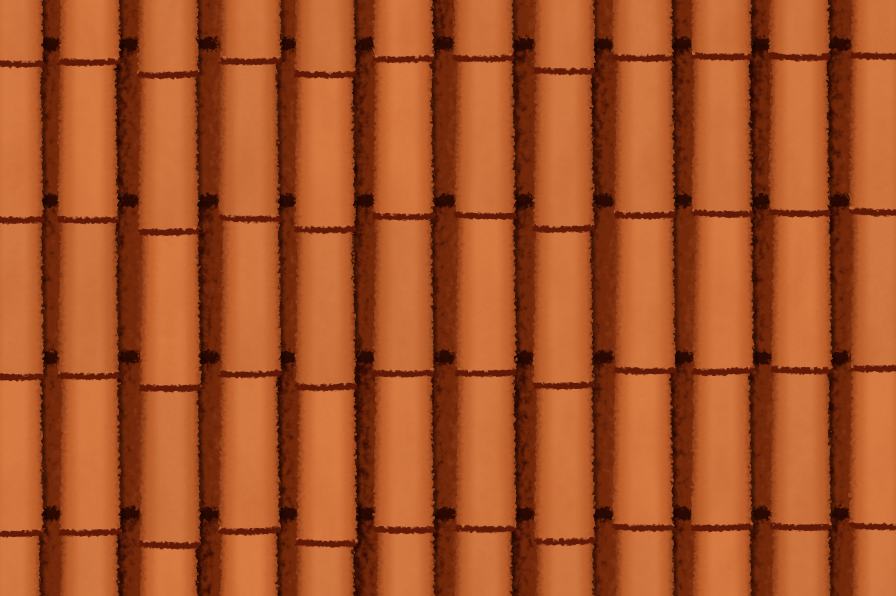
Reproduce this texture procedurally as a Shadertoy shader.

```glsl
// Clay barrel-tile roof: columns of rounded, slightly tapered tiles with dark
// overlapping lips, above shadowed channels. Each column and tile is placed by
// modular cells and hashes; gradient noise roughens edges and weathers the clay.

const float COLUMN_PITCH = 0.1326;  // lengths are fractions of canvas height
const float ROW_PITCH = 0.2627;
const float FIRST_COLUMN = 0.0195;

const vec3 CLAY_LIGHT = vec3(0.82, 0.465, 0.25);
const vec3 CLAY_MID = vec3(0.73, 0.365, 0.165);
const vec3 CLAY_EDGE = vec3(0.55, 0.23, 0.085);
const vec3 CHANNEL = vec3(0.45, 0.155, 0.035);
const vec3 LIP = vec3(0.36, 0.085, 0.02);
const vec3 SHADOW = vec3(0.20, 0.035, 0.008);

vec2 hash2(vec2 p) {
    vec3 q = fract(p.xyx * vec3(0.1031, 0.1030, 0.0973));
    q += dot(q, q.yzx + 33.33);
    return fract((q.xx + q.yz) * q.zy);
}

float cornerDot(vec2 cell, vec2 offset) {
    return dot(hash2(cell) * 2.0 - 1.0, offset);
}

// Gradient noise, roughly -0.6 to 0.6
float noise(vec2 p) {
    vec2 i = floor(p), f = fract(p);
    vec2 w = f * f * f * (f * (f * 6.0 - 15.0) + 10.0);
    vec2 e = vec2(0.0, 1.0);
    float low = mix(cornerDot(i, f), cornerDot(i + e.yx, f - e.yx), w.x);
    float high = mix(cornerDot(i + e.xy, f - e.xy), cornerDot(i + e.yy, f - e.yy), w.x);
    return mix(low, high, w.y);
}

// Coverage of the inside (d < 0) of a distance field
float fill(float d, float blur) {
    return 1.0 - smoothstep(-blur, blur, d);
}

// Depth of the first lip in a column; some columns sit lower than the rest
float lipStart(float column) {
    float lowered = step(abs(fract(column * 0.39) - 0.68), 0.15);
    return 0.107 - 0.0011 * column + 0.022 * lowered;
}

// Grimy gutter between columns, darkest beside the left tile and below each joint
vec3 channelColor(vec2 p, float grain) {
    float across = (p.x - FIRST_COLUMN) / COLUMN_PITCH;
    float id = floor(across);
    float side = fract(across) - 0.5;
    float joint = (p.y - 0.074) / ROW_PITCH;
    float below = fract(joint);
    float nearest = floor(joint + 0.5);
    float tint = hash2(vec2(id + 17.0, floor(joint) + 5.0)).x;

    float dirt = noise(p * vec2(95.0, 65.0) + 31.0);
    float light = 0.52 + 0.4 * tint + 2.2 * side + 0.65 * dirt + 0.35 * grain;
    light -= 0.35 * exp(-below * 6.0);
    vec3 color = mix(SHADOW, CHANNEL, smoothstep(-0.15, 0.75, light));
    color = mix(color, CLAY_EDGE, 0.6 * smoothstep(0.8, 1.3, light));

    vec2 blot = vec2((side + 0.01) * COLUMN_PITCH, (joint - nearest) * ROW_PITCH);
    float blotDist = length(blot / vec2(0.019, 0.011)) - 1.0 + 0.7 * grain;
    return mix(color, SHADOW * 0.7, 0.9 * fill(blotDist, 0.3));
}

// Rounded clay surface; u runs -1 to 1 across and f runs 0 to 1 down the tile
vec3 tileColor(vec2 p, float u, float f, float tint, float grain) {
    float bend = abs(u - 0.02) + 0.10 * grain;
    vec3 color = mix(CLAY_LIGHT, CLAY_MID, smoothstep(0.30, 0.82, bend));
    color = mix(color, CLAY_EDGE, smoothstep(0.74, 1.04, bend));
    float stain = noise(p * vec2(22.0, 9.0) + 7.0) + 0.4 * noise(p * 55.0);
    color = mix(color, CLAY_MID, clamp(0.10 + 0.35 * stain + 0.25 * (f - 0.5), 0.0, 0.5));
    return color * (0.98 + 0.05 * tint + 0.02 * grain);
}

void mainImage(out vec4 fragColor, in vec2 fragCoord) {
    float px = 1.0 / iResolution.y;
    vec2 p = vec2(fragCoord.x, iResolution.y - fragCoord.y) * px;  // y runs downward
    float grain = noise(p * 150.0) + 0.6 * noise(p * 260.0 + 11.0);

    // Column and tile cells
    float column = floor((p.x - FIRST_COLUMN) / COLUMN_PITCH + 0.5);
    float v = (p.y - lipStart(column)) / ROW_PITCH;
    float row = floor(v), f = v - row;
    vec2 tileRand = hash2(vec2(column + 3.0, row + 9.0));
    vec2 columnRand = hash2(vec2(column + 41.0, 2.0));

    // Tapered body with a ragged outline
    float shift = 0.008 * (columnRand.x - 0.5) + 0.005 * (tileRand.x - 0.5);
    float x = p.x - FIRST_COLUMN - column * COLUMN_PITCH - shift;
    float halfWidth = mix(0.0465, 0.0505, f);
    float edge = abs(x) - halfWidth + 0.006 * grain;
    float body = fill(edge, max(px, 0.0018));

    vec3 color = channelColor(p, grain);
    color *= 1.0 - 0.4 * fill(abs(x - halfWidth) - 0.006, 0.005);
    color = mix(color, tileColor(p, x / halfWidth, f, tileRand.y, grain), body);

    // Wavy dark lip with broken pale chips along its upper rim
    float lipRow = floor(v + 0.5);
    vec2 lipRand = hash2(vec2(column + 23.0, lipRow + 13.0)) - 0.5;
    float wave = 0.05 * lipRand.x * x + 0.003 * lipRand.y + 0.8 * x * x;
    float lipY = (v - lipRow) * ROW_PITCH + wave + 0.0035 * grain;
    float span = fill(abs(x) - 0.0515 + 0.003 * grain, max(px, 0.0015));
    float lip = fill(abs(lipY) - 0.0052, max(px, 0.0015)) * span;
    float chips = smoothstep(0.08, 0.28, noise(p * vec2(115.0, 70.0) + 53.0));
    float rim = fill(abs(lipY + 0.0048) - 0.0022, max(px, 0.0015)) * span * chips;
    color = mix(color, LIP, lip * 0.96);
    color = mix(color, CLAY_LIGHT, rim * 0.75);

    fragColor = vec4(clamp(color, 0.0, 1.0), 1.0);
}
```
